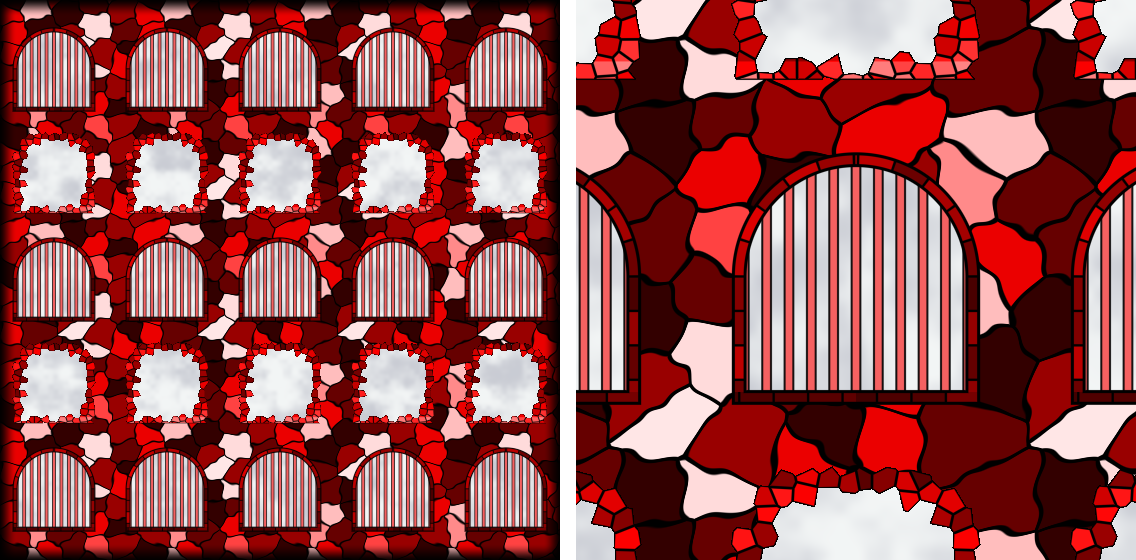
Left: the whole. Right: its middle third, enlarged.
Give the GLSL for this pattern, as a WebGL 1 fragment shader.

```glsl
precision highp float;
// Red stone wall with five by five windows: barred arches alternate by row with
// ragged openings ringed by pebbles. The wall is a tiling Voronoi mosaic, the
// pebbles are Voronoi cells picked by their distance to the opening's outline.

#define WINDOW_PITCH vec2(0.2018, 0.1875)
#define FIRST_BASE 0.0586
#define WINDOW_HEIGHT 0.1345
#define ARCH_RADIUS 0.0660
#define FRAME_WIDTH 0.0070
#define BAR_PITCH 0.0133
#define BAR_HALF 0.0026
#define WALL_TILES 4.0
#define WALL_CELLS vec2(5.0, 7.0)
#define PEBBLE_SIZE 0.0118
#define PEBBLE_BAND 0.0085
#define LINE_HALF 0.0013

uniform vec2 u_resolution;

float hash(vec2 p) {
  return fract(sin(dot(p, vec2(127.1, 311.7))) * 43758.5453);
}

float noise(vec2 p) {
  vec2 i = floor(p), f = fract(p);
  f = f * f * (3.0 - 2.0 * f);
  return mix(mix(hash(i), hash(i + vec2(1, 0)), f.x),
             mix(hash(i + vec2(0, 1)), hash(i + 1.0), f.x), f.y);
}

// 1 below the limit, 0 above it, softened over about one pixel
float below(float d, float limit) {
  float aa = 0.75 / min(u_resolution.x, u_resolution.y);
  return 1.0 - smoothstep(limit - aa, limit + aa, d);
}

// Pure red hue from black through red to white
vec3 redTint(float lightness) {
  float pale = max(2.0 * lightness - 1.0, 0.0);
  return vec3(min(2.0 * lightness, 1.0), pale, pale);
}

vec2 seedPoint(vec2 cell, vec2 period) {
  vec2 id = mod(cell, period);
  return cell + 0.5 + 0.72 * (vec2(hash(id), hash(id + 41.3)) - 0.5);
}

// Returns the distance to the nearest cell edge; also the cell and its seed
float voronoi(vec2 p, vec2 size, vec2 period, out vec2 cell, out vec2 seed) {
  vec2 home = floor(p / size);
  float nearest = 1e3, edge = 1e3;
  for (int j = -1; j <= 1; j++) for (int i = -1; i <= 1; i++) {
    vec2 c = home + vec2(float(i), float(j));
    vec2 s = seedPoint(c, period) * size;
    float d = length(s - p);
    if (d < nearest) { nearest = d; cell = c; seed = s; }
  }
  for (int j = -2; j <= 2; j++) for (int i = -2; i <= 2; i++) {
    vec2 s = seedPoint(cell + vec2(float(i), float(j)), period) * size;
    vec2 gap = s - seed;
    if (i != 0 || j != 0)
      edge = min(edge, dot(0.5 * (s + seed) - p, normalize(gap)));
  }
  return edge;
}

vec3 stoneWall(vec2 p) {
  vec2 q = vec2(p.x, 1.0 - p.y), cell, seed;
  q += 0.0022 * sin(q.yx * 6.2832 * vec2(32.0, 28.0) + 2.0 * sin(q * 6.2832 * 20.0));
  float edge = voronoi(q, 1.0 / (WALL_TILES * WALL_CELLS), WALL_CELLS, cell, seed);
  vec2 id = mod(cell, WALL_CELLS);
  // Each row holds one pale stone and four darker steps
  float paleColumn = id.y * id.y + id.y + 1.0;
  float level = floor(mod((id.x - paleColumn + 35.0 * 5.0) * (1.0 + mod(id.y, 4.0)) + 0.5, 5.0));
  float lightness = level < 0.5 ? 0.95 - 0.02 * (id.y - 2.0) * (id.y - 2.0)
                                : 0.1 * level + 0.06 * step(3.5, level);
  return redTint(lightness) * (1.0 - below(edge, LINE_HALF));
}

vec3 cloudyGlass(vec2 p) {
  float cloud = 0.55 * noise(p * 24.0) + 0.3 * noise(p * 51.0) + 0.15 * noise(p * 110.0);
  return mix(vec3(0.79, 0.80, 0.83), vec3(0.95, 0.96, 0.96), smoothstep(0.15, 0.8, cloud));
}

vec3 barredArch(vec3 wall, vec3 glass, vec2 p) {
  vec2 q = p - vec2(0.0, WINDOW_HEIGHT - ARCH_RADIUS);
  float d = q.y > 0.0 ? length(q) - ARCH_RADIUS : max(abs(p.x) - ARCH_RADIUS, -p.y);
  // Frame blocks run up the sides, round the arch and along the sill
  float along = q.y > 0.0 ? atan(q.y, abs(q.x)) * ARCH_RADIUS : q.y;
  if (p.y < 0.0) along = p.x + 0.5;
  float block = along / 0.0205;
  float joint = (0.5 - abs(fract(block) - 0.5)) * 0.0205;
  float shade = 0.14 + 0.3 * hash(vec2(floor(block), sign(p.x)));
  vec3 frame = redTint(p.y < 0.0 ? 0.6 * shade : shade) * (1.0 - below(joint, 0.0007));
  // Vertical bars with dark outlines
  float bar = abs(mod(p.x + 0.5 * BAR_PITCH, BAR_PITCH) - 0.5 * BAR_PITCH);
  vec3 inside = mix(glass, vec3(0.96, 0.38, 0.38), below(bar, BAR_HALF));
  inside *= 1.0 - 0.9 * below(abs(bar - BAR_HALF), 0.0006);
  vec3 color = mix(wall, frame, below(d, FRAME_WIDTH));
  color = mix(color, inside, below(d, 0.0));
  return color * (1.0 - below(min(abs(d), abs(d - FRAME_WIDTH)), 0.0009));
}

float raggedOutline(vec2 p) {
  vec2 q = vec2(abs(p.x) * (1.0 + 0.6 * p.y), p.y + 1.5 * p.x * p.x);
  vec2 corner = q - vec2(0.064, WINDOW_HEIGHT) + 0.034;
  float d = length(max(corner, 0.0)) + min(max(corner.x, corner.y), 0.0) - 0.034;
  return max(d, -p.y);
}

vec3 pebbledOpening(vec3 wall, vec3 glass, vec2 p) {
  vec2 cell, seed;
  float edge = voronoi(p, vec2(PEBBLE_SIZE), vec2(64.0), cell, seed);
  float d = raggedOutline(seed), sill = p.y + 0.002;
  vec3 pebble = redTint(0.17 + 0.44 * hash(cell + 7.0) + 0.15 * below(p.y, 0.009));
  pebble *= 1.0 - below(min(edge, sill), 0.0008);
  vec3 color = d < -PEBBLE_BAND ? glass : d < PEBBLE_BAND ? pebble : wall;
  return mix(color, wall, below(sill, 0.0));
}

void main() {
  vec2 p = gl_FragCoord.xy / u_resolution;
  vec2 slot = floor((p - vec2(0.5, FIRST_BASE - 0.02)) / WINDOW_PITCH + vec2(0.5, 0.0));
  slot = clamp(slot, vec2(-2.0, 0.0), vec2(2.0, 4.0));
  vec2 local = p - vec2(0.5, FIRST_BASE) - slot * WINDOW_PITCH;
  vec3 wall = stoneWall(p), glass = cloudyGlass(p);
  vec3 color = mod(slot.y, 2.0) < 0.5 ? barredArch(wall, glass, local)
                                      : pebbledOpening(wall, glass, local);
  // Dark fade at the canvas border
  vec2 border = min(p, 1.0 - p);
  color *= smoothstep(-0.004, 0.03, border.x) * smoothstep(-0.004, 0.03, border.y);
  gl_FragColor = vec4(color, 1.0);
}
```
